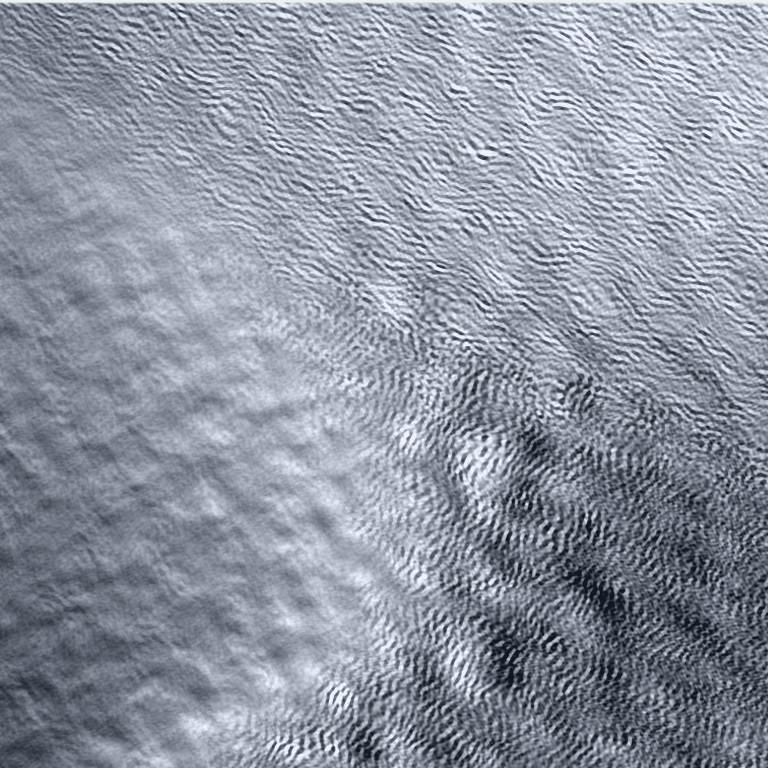
Write a three.js fragment shader that draws this texture.

```glsl
// Wind-ruffled water seen from above: fine ripples, a calm tongue and broad swells.
varying vec2 vUv;

const float TAU = 6.28318;
const int WAVE_COUNT = 20;
const vec3 DEEP = vec3(0.20, 0.22, 0.27);
const vec3 SKY = vec3(0.80, 0.83, 0.88);
const vec3 RIM = vec3(0.93, 0.94, 0.96);

float hash(float n) {
  return fract(sin(n * 12.9898) * 43758.5);
}

// Layered sines fanned around a heading; the result has about unit variance.
float waves(vec2 p, float heading, float spread, float frequency, float seed) {
  float sum = 0.0;
  for (int i = 0; i < WAVE_COUNT; i++) {
    float n = float(i);
    float fan = 2.0 * (n + 0.5) / float(WAVE_COUNT) - 1.0;
    float angle = heading + spread * fan;
    float f = frequency * mix(0.6, 1.5, hash(n + seed));
    float phase = hash(n * 1.7 + seed + 31.0);
    sum += sin(TAU * (f * dot(p, vec2(cos(angle), sin(angle))) + phase));
  }
  return sum * sqrt(2.0 / float(WAVE_COUNT));
}

// Steepens the flanks of a wave and flattens its extremes.
float crisp(float wave) {
  return 1.4 * wave / sqrt(1.0 + 0.6 * wave * wave);
}

float bell(float x, float width) {
  return exp(-x * x / (width * width));
}

// Signed horizontal distance from the curved edge of the calm water.
float calmEdge(vec2 p) {
  float dy = p.y - 0.25;
  float foot = 0.14 * (1.0 - smoothstep(0.0, 0.2, p.y));
  return p.x - (0.52 - 1.3 * dy * dy - foot);
}

// Broad light and shade across the whole surface.
float baseTone(vec2 p, float edge) {
  float tone = mix(0.44, 0.74, smoothstep(0.05, 0.80, p.y));
  float glow = mix(0.36, 0.10, smoothstep(0.2, 0.7, p.y));
  tone += glow * bell(edge + 0.05, 0.13);
  tone -= 0.17 * (1.0 - smoothstep(0.0, 0.28, p.x));
  tone -= 0.12 * bell(length(p - vec2(0.10, 0.95)), 0.28);
  tone -= 0.28 * bell(length(p - vec2(0.86, 0.24)), 0.25);
  tone -= 0.10 * bell(length(p), 0.20);
  return tone + 0.10 * smoothstep(0.4, 0.9, p.x) * smoothstep(0.5, 0.9, p.y);
}

void main() {
  vec2 p = vUv;

  // Bend the wave trains so the crests wander
  vec2 bend = vec2(waves(p, 0.6, 3.0, 8.0, 3.0), waves(p, 1.9, 3.0, 8.0, 11.0));
  vec2 q = p + 0.0022 * bend;

  // Regions
  float patches = waves(q, 0.35, 1.0, 12.0, 23.0);
  float edge = calmEdge(p) + 0.02 * patches;
  float rough = smoothstep(-0.09, mix(0.07, 0.38, p.y * p.y), edge);
  float low = 1.0 - smoothstep(0.35, 0.75, p.y);
  float divide = p.y - 0.60 + 0.35 * (p.x - 0.4) + 0.03 * patches;
  float steep = 1.0 - smoothstep(-0.13, 0.13, divide);
  float churn = low * bell(edge - 0.12, 0.15);
  float speckle = bell(length(p - vec2(0.95, 0.22)), 0.25);

  // Swells
  float swell = waves(q, 1.25, 1.0, 17.0, 41.0);
  float chop = waves(q, 1.30, 1.0, 34.0, 53.0);
  float tone = baseTone(p, edge);
  float calmSwell = mix(0.045, 0.06, low) + 0.05 * low * bell(edge + 0.14, 0.14);
  float roughSwell = 0.045 + 0.03 * low + 0.11 * churn;
  tone += mix(calmSwell * swell, roughSwell * patches, rough);
  tone += mix(0.035, 0.055, low) * chop;

  // Thin flecks on the calm water, gathered on some swells
  float fleck = crisp(waves(q, 1.25, 0.9, 66.0, 113.0));
  tone += (1.0 - rough) * clamp(0.04 + 0.025 * patches, 0.01, 0.09) * fleck;

  // Ripples: shallow crests above, steep crests below
  float shallowRipple = waves(q, 1.13, 0.55, 100.0, 67.0);
  float steepRipple = waves(q, -0.50, 0.68, 92.0, 79.0);
  float ripple = mix(shallowRipple, steepRipple, steep);
  ripple /= sqrt(mix(1.0, 0.5, 4.0 * steep * (1.0 - steep)));
  ripple = crisp(ripple);
  ripple += (0.5 - tone) * 0.6 * (ripple * ripple - 1.0);
  float strength = mix(0.02, 0.24 + 0.04 * churn - 0.07 * speckle, rough);
  tone += strength * clamp(1.0 + 0.25 * swell, 0.5, 1.5) * ripple;

  // Finest wrinkles
  float wrinkle = waves(q, 1.25, 1.2, 150.0, 97.0);
  tone += mix(0.034, 0.08 + 0.05 * speckle, rough) * wrinkle;

  // Colour and the pale rim along the top
  vec3 color = mix(DEEP, SKY, clamp(tone, -0.22, 1.2));
  color = mix(color, RIM, smoothstep(0.994, 0.998, p.y));
  gl_FragColor = vec4(color, 1.0);
}
```
